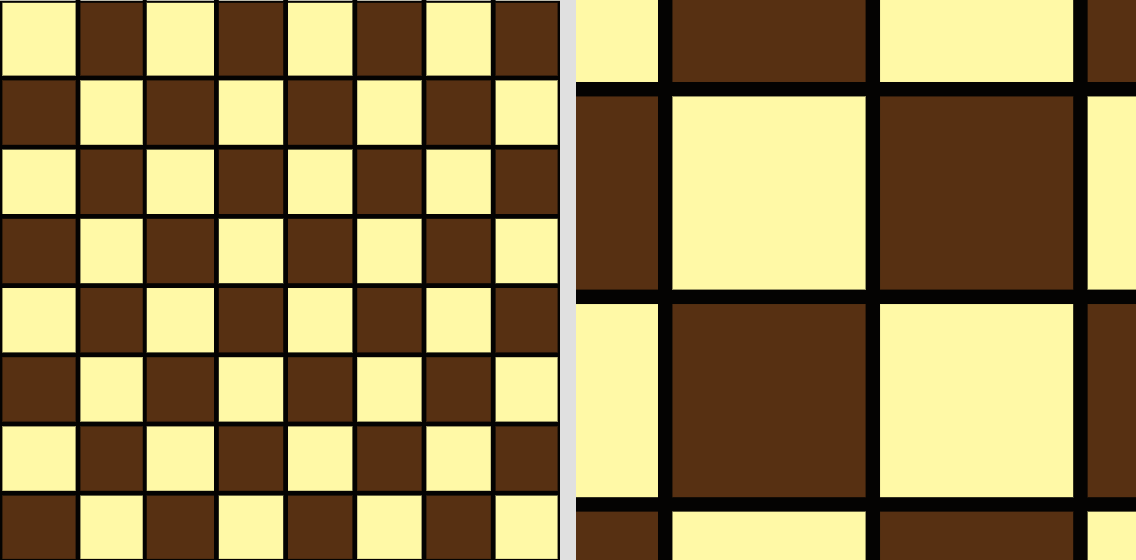
Left: the whole. Right: its middle third, enlarged.
Give the GLSL for this pattern, as a WebGL 1 fragment shader.

```glsl
precision highp float;

uniform vec2 u_resolution;

#define FIRST_LINE 0.1393
#define PITCH 0.12357
#define LAST_LINE 6.0
#define HALF_WIDTH 0.0043
#define COLUMN_SHIFT 0.0044
#define COLUMN_THINNING 0.0007
#define SIDE_BORDER 0.0043
#define TOP_BORDER 0.0050
#define BOTTOM_BORDER 0.0020
#define TOP_GAP 0.0013

const vec3 CREAM = vec3(1.00, 0.975, 0.65);
const vec3 BROWN = vec3(0.34, 0.19, 0.07);
const vec3 INK = vec3(0.015, 0.012, 0.008);
const vec3 PAPER = vec3(1.0, 0.99, 0.92);

// Antialiased coverage of a region with negative signed distance inside
float coverage(float signedDistance, float pixel) {
  return clamp(0.5 - signedDistance / pixel, 0.0, 1.0);
}

void main() {
  float pixel = 1.0 / min(u_resolution.x, u_resolution.y);
  vec2 p = gl_FragCoord.xy / u_resolution;
  p.y = 1.0 - p.y;

  // Nearest dividing line on each axis; the second column line is offset and thinner
  vec2 line = clamp(floor((p - FIRST_LINE) / PITCH + 0.5), 0.0, LAST_LINE);
  float uneven = 1.0 - step(0.5, abs(line.x - 1.0));
  vec2 centre = FIRST_LINE + line * PITCH;
  centre.x -= uneven * COLUMN_SHIFT;
  vec2 halfWidth = vec2(HALF_WIDTH - uneven * COLUMN_THINNING, HALF_WIDTH);
  vec2 lineDistance = abs(p - centre) - halfWidth;

  // Alternating squares, cream at the top left
  vec2 cell = line + step(centre, p);
  float odd = mod(cell.x + cell.y, 2.0);
  vec3 color = mix(CREAM, BROWN, odd);

  // Grid and the uneven outer border
  float side = min(p.x, 1.0 - p.x) - SIDE_BORDER;
  float ends = min(p.y - TOP_BORDER, 1.0 - p.y - BOTTOM_BORDER);
  float grid = min(lineDistance.x, lineDistance.y);
  float ink = coverage(min(grid, min(side, ends)), pixel);
  color = mix(color, INK, ink);

  // Sliver of bare paper above the top border, broken by the column lines
  float sliver = coverage(p.y - TOP_GAP, pixel) * coverage(-lineDistance.x, pixel);
  color = mix(color, PAPER, sliver);

  gl_FragColor = vec4(color, 1.0);
}
```
